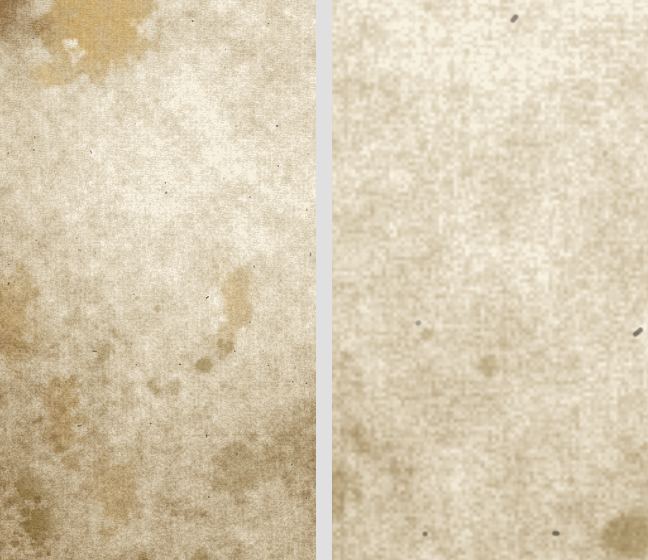
Left: the whole. Right: its middle third, enlarged.
Write a WebGL 1 fragment shader that draws this texture.

```glsl
precision highp float;
uniform vec2 u_resolution;

float hash(vec2 p) {
  return fract(sin(dot(p, vec2(127.1, 311.7))) * 43758.545);
}

float noise(vec2 p) {
  vec2 i = floor(p), f = fract(p);
  f = f * f * (3.0 - 2.0 * f);
  return mix(mix(hash(i), hash(i + vec2(1.0, 0.0)), f.x),
             mix(hash(i + vec2(0.0, 1.0)), hash(i + 1.0), f.x), f.y);
}

float fbm(vec2 p) {
  float sum = 0.0, amp = 0.5;
  for (int i = 0; i < 5; i++) {
    sum += amp * noise(p);
    p = mat2(1.6, 1.2, -1.2, 1.6) * p + 7.3;
    amp *= 0.5;
  }
  return sum / 0.97;
}

// Soft ellipse with a ragged rim
float stain(vec2 p, vec2 center, vec2 radius, float rough, float soft) {
  float d = length((p - center) / radius) + rough;
  return 1.0 - smoothstep(1.0 - soft, 1.0 + soft, d);
}

// Irregular spots, one per chosen grid cell
float spots(vec2 p, float scale, float density, float rough) {
  vec2 q = p * scale, cell = floor(q);
  float cover = 0.0;
  for (int y = -1; y <= 1; y++) {
    for (int x = -1; x <= 1; x++) {
      vec2 id = cell + vec2(float(x), float(y));
      vec2 center = id + vec2(hash(id + 3.1), hash(id + 8.7));
      float radius = mix(0.2, 0.6, hash(id + 5.3));
      float d = length(q - center) / radius + rough;
      float chosen = smoothstep(0.0, 0.1, density - hash(id + 1.9));
      cover = max(cover, chosen * (1.0 - smoothstep(0.4, 1.2, d)) * (0.4 + 0.6 * hash(id + 6.1)));
    }
  }
  return cover;
}

// Tiny dark fibres turned at random
float flecks(vec2 p) {
  vec2 q = p * 22.0, id = floor(q);
  float angle = 6.283 * hash(id + 2.2);
  vec2 d = fract(q) - 0.3 - 0.4 * vec2(hash(id + 4.4), hash(id + 9.1));
  d = mat2(cos(angle), sin(angle), -sin(angle), cos(angle)) * d;
  d.x = max(abs(d.x) - 0.1 * pow(hash(id + 7.7), 4.0), 0.0);
  return step(0.9, hash(id + 0.6)) * (1.0 - smoothstep(0.02, 0.09, length(d))) * hash(id + 5.5);
}

void main() {
  vec2 p = gl_FragCoord.xy / u_resolution.x;
  p.y *= 1.7778 * u_resolution.x / u_resolution.y;
  float rough = fbm(p * 13.0) - 0.5;
  float fine = fbm(p * 34.0 + 20.0) - 0.5;
  float broad = fbm(p * 3.2 + 4.0) - 0.5;

  // Light falling on the upper right, worn left edge
  float tone = mix(0.47, 0.96, smoothstep(0.25, 1.3, p.y));
  tone -= 0.16 * smoothstep(1.4, 1.78, p.y);
  tone += 0.1 * smoothstep(0.1, 0.6, p.x) - 0.05;
  tone -= (0.34 + 1.1 * broad) * exp(-p.x * 9.0);
  tone -= 0.5 * stain(p, vec2(0.0, 1.78), vec2(0.13, 0.14), rough, 0.6);
  tone -= 0.12 * smoothstep(0.8, 1.0, p.x) * (1.0 - smoothstep(0.3, 0.9, p.y));

  // Mottling, woven threads and grain
  tone += 0.36 * broad + 0.4 * rough + 0.45 * fine;
  tone += 0.15 * (noise(p * vec2(70.0, 270.0)) - 0.5);
  tone += 0.12 * (noise(p * vec2(270.0, 70.0)) - 0.5);
  tone += 0.38 * (noise(p * 250.0) - 0.5) + 0.16 * (noise(p * 130.0 + 50.0) - 0.5);

  // Crease across the sheet
  float creaseY = 0.396 + 0.004 * (noise(vec2(p.x * 5.0, 2.0)) - 0.5);
  tone -= 0.2 * (1.0 - smoothstep(0.001, 0.003, abs(p.y - creaseY))) * noise(vec2(p.x * 16.0, 9.0));
  tone = clamp(tone, -0.15, 1.2);

  vec3 color = mix(vec3(0.61, 0.50, 0.35), vec3(0.91, 0.87, 0.79), tone);
  color += max(tone * (1.0 - tone), 0.0) * vec3(0.06, 0.10, 0.07);

  // Ochre water stains
  float rag = 1.5 * rough + 1.1 * fine;
  float ochre = stain(p, vec2(0.305, 1.74), vec2(0.165, 0.18), 0.6 * rag, 0.18);
  ochre = max(ochre, 0.65 * stain(p, vec2(0.165, 1.54), vec2(0.06, 0.05), 0.8 * rag, 0.25));
  ochre = max(ochre, 0.65 * stain(p, vec2(0.74, 0.82), vec2(0.055, 0.1), 1.6 * rag, 0.6));
  ochre = max(ochre, 0.8 * stain(p, vec2(0.03, 0.77), vec2(0.08, 0.12), 1.6 * rag, 0.7));
  ochre = max(ochre, 0.7 * stain(p, vec2(0.2, 0.47), vec2(0.045, 0.11), 2.2 * rag, 0.6));
  ochre = max(ochre, 0.6 * stain(p, vec2(0.36, 0.18), vec2(0.06, 0.1), 2.0 * rag, 0.6));
  color *= mix(vec3(1.0), vec3(0.92, 0.84, 0.67), ochre * (0.95 + 1.2 * rough + fine));

  // Olive mould, denser low down and in the lower left corner
  float low = 1.0 - smoothstep(0.35, 1.1, p.y);
  float corner = stain(p, vec2(0.05, 0.12), vec2(0.14, 0.19), rough, 0.35);
  float patches = smoothstep(0.42, 0.68, fbm(p * 4.0 + 31.0));
  float mould = spots(p, 17.0, 0.02 + 0.26 * low * patches + 0.6 * corner, rag);
  mould = max(mould, 0.8 * spots(p + 5.0, 38.0, 0.05 + 0.24 * low * patches + 0.3 * corner, rag));
  mould = max(mould, 0.5 * stain(p, vec2(0.79, 0.31), vec2(0.13, 0.07), 2.6 * rag, 0.7));
  mould = max(mould, corner * smoothstep(-0.02, 0.1, rough + 0.5 * fine));
  color *= mix(vec3(1.0), vec3(0.81, 0.76, 0.62), mould * (0.75 + 0.45 * corner));

  color *= 1.0 - 0.45 * flecks(p);
  gl_FragColor = vec4(clamp(color, 0.0, 1.0), 1.0);
}
```
